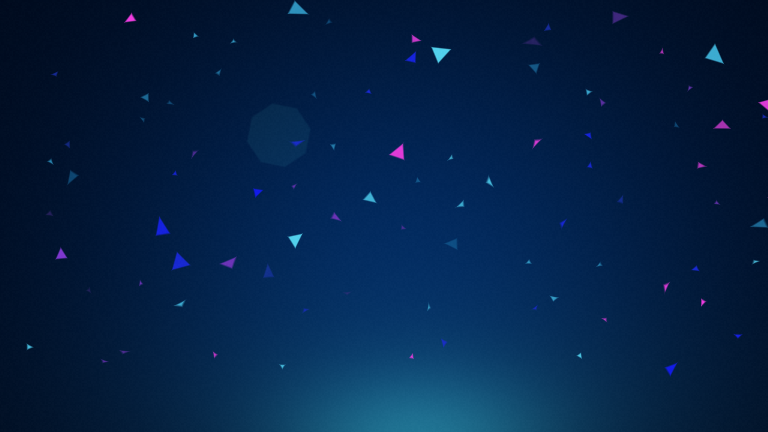
A Shadertoy shader for this background:

```glsl
// Confetti triangles drifting over a deep blue stage lit by a teal glow from below.

// Integer hash: three values in 0..1 for each cell and seed.
vec3 hash3(ivec2 cell, int seed) {
    uvec3 v = uvec3(ivec3(cell, seed) + 64) * 1664525u + 1013904223u;
    v.x += v.y * v.z; v.y += v.z * v.x; v.z += v.x * v.y;
    v ^= v >> 16u;
    v.x += v.y * v.z; v.y += v.z * v.x; v.z += v.x * v.y;
    return vec3(v & 65535u) / 65535.0;
}

mat2 rotate(float a) {
    float c = cos(a), s = sin(a);
    return mat2(c, s, -s, c);
}

float falloff(vec2 p, vec2 center, vec2 spread) {
    vec2 q = (p - center) / spread;
    return exp(-dot(q, q));
}

float octagon(vec2 p, float apothem) {
    p = abs(p);
    return max(max(p.x, p.y), (p.x + p.y) * 0.7071) - apothem;
}

// Triangle flattened and sheared, like a paper piece seen at a tilt.
float tiltedTriangle(vec2 p, float radius, float squash, float shear) {
    p.x += shear * p.y;
    p.y /= squash;
    return (max(abs(p.x) * 0.866 + p.y * 0.5, -p.y) - radius * 0.5) * squash;
}

// Cyan is commoner on the left, magenta on the right.
vec3 paperColor(float pick, float shade) {
    if (pick < 0.45) return mix(vec3(0.08, 0.40, 0.62), vec3(0.34, 0.85, 0.95), shade);
    if (pick < 0.63) return mix(vec3(0.12, 0.22, 0.72), vec3(0.07, 0.10, 0.92), shade);
    if (pick < 0.78) return mix(vec3(0.24, 0.16, 0.48), vec3(0.50, 0.22, 0.82), shade);
    return mix(vec3(0.72, 0.22, 0.76), vec3(0.98, 0.24, 0.90), shade);
}

vec3 backdrop(vec2 p) {
    vec3 color = mix(vec3(0.0, 0.035, 0.10), vec3(0.008, 0.165, 0.375),
                     falloff(p, vec2(0.94, 0.36), vec2(0.74, 0.64)));
    color += vec3(0.035, 0.085, 0.065) * falloff(p, vec2(0.98, 0.0), vec2(0.66, 0.30));
    color += vec3(0.09, 0.25, 0.22) * falloff(p, vec2(0.97, -0.03), vec2(0.30, 0.16));
    return color;
}

void mainImage(out vec4 fragColor, in vec2 fragCoord) {
    vec2 p = fragCoord / iResolution.y;
    float aspect = iResolution.x / iResolution.y;
    float pixel = 1.0 / iResolution.y;
    vec3 color = backdrop(p);

    // Faint lens octagon
    float lens = octagon(rotate(0.2) * (p - vec2(0.363 * aspect, 0.687)), 0.069);
    color += vec3(0.022, 0.055, 0.045) * smoothstep(0.003, -0.003, lens);

    // Confetti: at most one piece per cell, checked with its neighbours
    const float cellSize = 0.125;
    ivec2 home = ivec2(floor(p / cellSize));
    for (int j = -1; j <= 1; j++)
    for (int i = -1; i <= 1; i++) {
        ivec2 cell = home + ivec2(i, j);
        vec3 place = hash3(cell, 3), form = hash3(cell, 11), look = hash3(cell, 23);
        vec2 center = (vec2(cell) + place.xy) * cellSize;

        // Sparse near the floor and in the upper corners
        float corner = smoothstep(0.3, 0.9, abs(center.x / aspect - 0.5) * 1.8) * smoothstep(0.65, 0.95, center.y);
        float density = 0.82 * smoothstep(0.02, 0.24, center.y) * (1.0 - 0.75 * corner);
        if (place.z > density) continue;

        float radius = mix(0.006, 0.027, form.x * form.x * form.x);
        vec2 q = rotate(form.y * 6.2832) * (p - center);
        float d = tiltedTriangle(q, radius, mix(0.4, 1.25, form.z), look.z - 0.5);
        float pick = look.x * 0.75 + 0.25 * center.x / aspect;
        float opacity = mix(0.55, 1.0, smoothstep(0.0, 0.5, look.y));
        color = mix(color, paperColor(pick, look.y), opacity * smoothstep(pixel, -pixel, d));
    }

    // Fine film grain
    color += (hash3(ivec2(floor(p * 288.0)), 41).x - 0.5) * 0.012;
    fragColor = vec4(clamp(color, 0.0, 1.0), 1.0);
}
```
